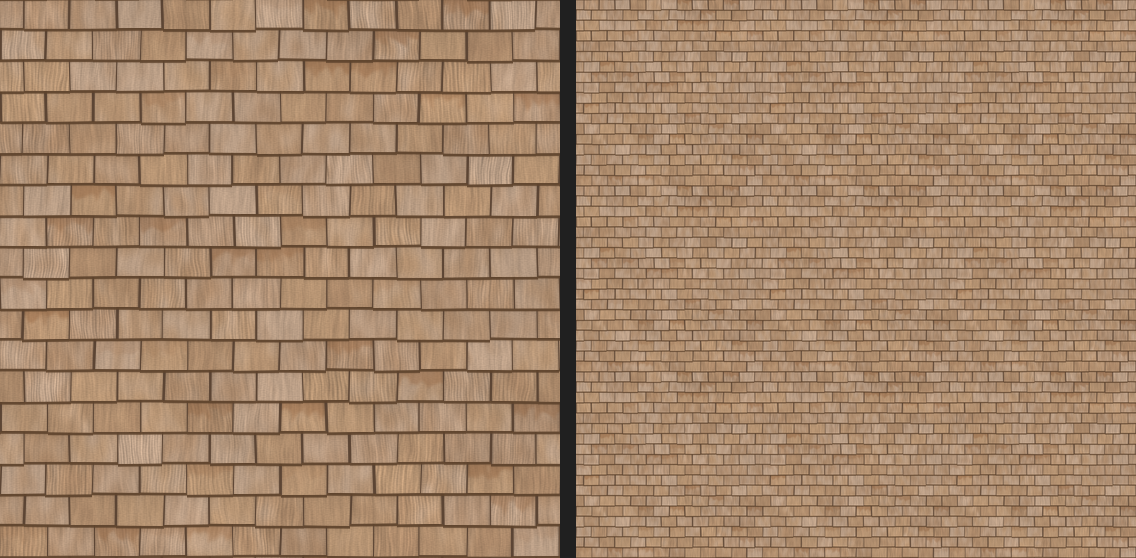
Left: one tile. Right: repeated 3 by 3.
Reproduce this texture procedurally as a WebGL 1 fragment shader.

```glsl
precision highp float;
// Cedar shingle wall: staggered courses of sawn shakes, each overlapping the one below.
// Every shingle gets hashed edges, tone and grain; the cells wrap so the sheet tiles.

uniform vec2 u_resolution;

#define COLUMNS 12.0
#define ROWS 18.0
#define JOINT_JITTER 0.05
#define JOINT_SLANT 0.05
#define GAP_MIN 0.007
#define GAP_MAX 0.029
#define BUTT_JITTER 0.075
#define BUTT_TILT 0.035
#define SHADOW_DEPTH 0.045
#define GRAIN_CONTRAST 0.25
#define RING_CONTRAST 0.06

const vec3 PALE = vec3(0.735, 0.625, 0.53);
const vec3 HONEY = vec3(0.715, 0.58, 0.45);
const vec3 TAN = vec3(0.64, 0.505, 0.39);
const vec3 STAIN = vec3(0.59, 0.41, 0.27);
const vec3 SHADOW = vec3(0.37, 0.265, 0.175);
const vec3 GAP = vec3(0.36, 0.27, 0.205);

float hash(vec2 cell, float salt) {
  vec3 q = fract(vec3(cell, salt) * vec3(0.1031, 0.1130, 0.1373));
  q += dot(q, q.yzx + 33.33);
  return fract((q.x + q.y) * q.z);
}

float gradientDot(vec2 cell, vec2 offset, vec2 period) {
  float angle = 6.2832 * hash(mod(cell, period), 11.0);
  return dot(vec2(cos(angle), sin(angle)), offset);
}

// Gradient noise that wraps after a whole period.
float noise(vec2 p, vec2 period) {
  vec2 i = floor(p), f = fract(p);
  vec2 w = f * f * f * (f * (f * 6.0 - 15.0) + 10.0);
  vec2 e = vec2(1.0, 0.0);
  float low = mix(gradientDot(i, f, period), gradientDot(i + e, f - e, period), w.x);
  float high = mix(gradientDot(i + e.yx, f - e.yx, period),
                   gradientDot(i + 1.0, f - 1.0, period), w.x);
  return mix(low, high, w.y);
}

vec2 wrapCell(float column, float row) {
  return mod(vec2(column, row), vec2(COLUMNS, ROWS));
}

// Returns column index, x inside the shingle, and distance to the joint gap.
vec3 findShingle(float x, float row, float height) {
  float s = x - 0.5 * mod(row, 2.0);
  float column = floor(s + 0.5);
  vec2 cell = wrapCell(column, row);
  float joint = column + JOINT_JITTER * (hash(cell, 1.0) - 0.5)
              + JOINT_SLANT * (hash(cell, 2.0) - 0.5) * (height - 0.5);
  float width = hash(cell, 3.0);
  float gap = mix(GAP_MIN, GAP_MAX, width * width);
  float index = s < joint ? column - 1.0 : column;
  return vec3(index, s - index, abs(s - joint) - gap);
}

// Height of the lower edge of a course at x.
float buttEdge(float x, float row) {
  vec3 shingle = findShingle(x, row, 0.0);
  vec2 cell = wrapCell(shingle.x, row);
  return row + 0.02 + BUTT_JITTER * hash(cell, 4.0)
       + BUTT_TILT * (hash(cell, 5.0) - 0.5) * (shingle.y - 0.5);
}

vec3 woodColor(vec2 q, vec2 cell) {
  float tone = hash(cell, 6.0), figure = hash(cell, 7.0);
  vec2 seed = floor(64.0 * vec2(hash(cell, 8.0), hash(cell, 9.0)));
  vec2 period = vec2(64.0);

  // Lengthwise fibres with a gentle lean and waver.
  float x = q.x + 0.12 * (hash(cell, 10.0) - 0.5) * q.y
          + 0.05 * noise(q * vec2(2.0, 1.3) + seed, period);
  float fibre = 0.55 * noise(vec2(x * 13.0, q.y * 0.7) + seed, period)
              + 0.45 * noise(vec2(x * 29.0, q.y * 1.6) + seed.yx, period);
  float ring = sin(6.2832 * (x * mix(11.0, 17.0, tone)
             + 0.7 * noise(vec2(x * 4.0, q.y) + seed.yx, period)));
  float broad = noise(vec2(x * 3.0, q.y * 1.1) + seed, period);
  float fleck = noise(q * vec2(18.0, 26.0) + seed, period);

  vec3 color = mix(HONEY, PALE, smoothstep(0.15, 0.85, tone + 0.45 * broad));
  color = mix(color, TAN, clamp(0.75 * hash(cell, 12.0) - 0.15 - 0.6 * broad, 0.0, 0.8));
  color *= 1.0 + GRAIN_CONTRAST * mix(0.55, 1.0, figure) * fibre
         + RING_CONTRAST * smoothstep(0.35, 1.0, figure) * ring + 0.06 * fleck;

  // Water marks creep down from the top of a few shingles.
  float creep = q.y + 0.45 * noise(vec2(x * 5.0, q.y * 2.0) + seed, period);
  float stain = smoothstep(0.5, 0.85, creep) * smoothstep(0.72, 1.0, hash(cell, 13.0));
  return mix(color, STAIN, 0.5 * stain);
}

void main() {
  vec2 uv = gl_FragCoord.xy / u_resolution;
  vec2 p = uv * vec2(COLUMNS, ROWS);
  vec2 pixel = vec2(COLUMNS, ROWS) / u_resolution;

  // Pick the course on top here, and the edge that overhangs it.
  float row = floor(p.y);
  float lower = buttEdge(p.x, row);
  bool below = p.y < lower;
  float overhang = below ? lower : buttEdge(p.x, row + 1.0);
  row -= below ? 1.0 : 0.0;
  float height = p.y - row;
  vec3 shingle = findShingle(p.x, row, height);
  vec3 color = woodColor(vec2(shingle.y, height), wrapCell(shingle.x, row));

  // Slow weathering over the wall, and rounded shading beside joints.
  vec2 patches = vec2(6.0, 9.0);
  color *= 1.0 + 0.07 * noise(uv * patches, patches);
  color *= 1.0 - 0.14 * exp(-max(shingle.z, 0.0) * 45.0);
  color = mix(GAP, color, smoothstep(-0.5, 0.8, shingle.z / pixel.x));

  // Cast shadow under the overhang, then the smoothed butt edge.
  float depth = overhang - p.y;
  float contact = 1.0 - smoothstep(SHADOW_DEPTH, SHADOW_DEPTH + 0.055, depth);
  color *= 1.0 - 0.1 * exp(-depth * 9.0);
  color = mix(color, SHADOW, 0.92 * contact);
  float edge = below ? 1.0 : smoothstep(0.0, 1.0, (p.y - lower) / pixel.y);
  color = mix(SHADOW, color, edge);

  gl_FragColor = vec4(color, 1.0);
}
```
